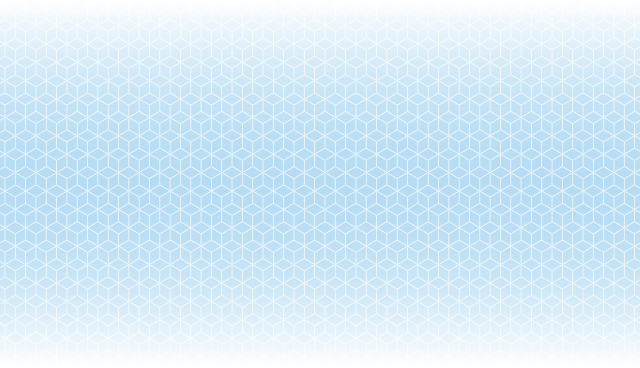
Give the GLSL for this background, as a WebGL 1 fragment shader.

```glsl
precision highp float;
// Thin white rhombille lines (stacked cubes) over a pale blue band fading to white.
// Each point is folded to its nearest six-spoked node of a triangular lattice;
// the spokes of neighbouring nodes join to form the cubes.
uniform vec2 u_resolution;

// Distance to the nearest of three lines through the origin, at 90 and +-30 degrees.
float spokeDistance(vec2 p) {
  p = abs(p);
  return min(p.x, abs(0.866 * p.y - 0.5 * p.x));
}

// Offset from the nearest node; nodes sit at cell corners and cell centres.
vec2 nearestNode(vec2 cell) {
  vec2 aspect = vec2(1.0, sqrt(3.0));
  vec2 corner = (fract(cell + 0.5) - 0.5) * aspect;
  vec2 centre = (fract(cell) - 0.5) * aspect;
  return dot(corner, corner) < dot(centre, centre) ? corner : centre;
}

// Share of a pixel covered by a line, also right for lines thinner than a pixel.
float lineCoverage(float dist, float halfWidth, float pixel) {
  float far = clamp(dist + 0.5 * pixel, -halfWidth, halfWidth);
  float near = clamp(dist - 0.5 * pixel, -halfWidth, halfWidth);
  return (far - near) / pixel;
}

void main() {
  vec2 uv = gl_FragCoord.xy / u_resolution;

  // Vertical fade: deepest in the middle, white at both ends so the edges join
  float height = 2.0 * uv.y - 1.0;
  vec3 color = mix(vec3(0.715, 0.863, 0.954), vec3(1.0), height * height);

  // 31 cubes across, 10 pairs of staggered rows down
  vec2 repeats = vec2(31.0, 10.0);
  vec2 cell = (uv - 0.5) * repeats + vec2(0.26, 0.19);
  float pixel = repeats.x / u_resolution.x;
  float line = lineCoverage(spokeDistance(nearestNode(cell)), 0.018, pixel);

  gl_FragColor = vec4(mix(color, vec3(1.0), 0.9 * line), 1.0);
}
```
